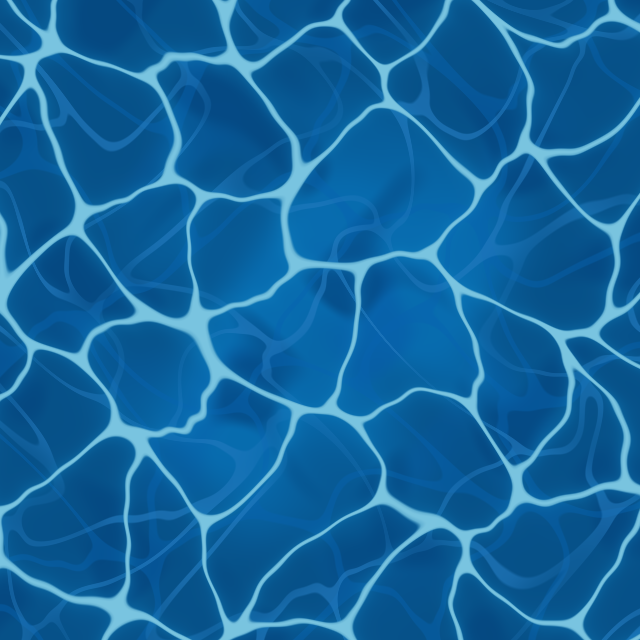
Write a Shadertoy shader that draws this texture.

```glsl
// Sunlit pool water: a bright net of caustic lines over two fainter, curlier nets.
// Each net is a cellular pattern with rounded corners, bent by layered sines;
// the water below is a deep blue with a lit centre and soft dark patches.

#define NET_CELLS 5.4
#define NET_WIDTH 0.022
#define NET_ROUNDING 23.0
#define JITTER 0.9
#define GLOW 0.30
#define WATER vec3(0.025, 0.318, 0.535)
#define DEEP vec3(0.015, 0.270, 0.495)
#define LIT vec3(0.030, 0.440, 0.710)
#define AZURE vec3(0.025, 0.355, 0.655)
#define VEIL vec3(0.140, 0.480, 0.750)
#define LINE vec3(0.490, 0.780, 0.885)

vec2 hash2(vec2 p) {
    vec2 q = vec2(dot(p, vec2(127.1, 311.7)), dot(p, vec2(269.5, 183.3)));
    return fract(sin(q) * 43758.55);
}

vec2 site(vec2 cell) {
    return cell + 0.5 + JITTER * (hash2(cell) - 0.5);
}

// Bends space with two broad waves and a fine ragged one
vec2 bend(vec2 p, float amount) {
    p += amount * sin(2.3 * p.yx + vec2(0.7, 2.9));
    p += 0.5 * amount * sin(4.7 * p.yx + 1.3 * p + vec2(4.1, 1.2));
    return p + 0.010 * sin(19.0 * p.yx + 9.0 * p + vec2(1.0, 3.0));
}

// Distance to the cell borders, blended so that junctions fill in
float netDistance(vec2 p, float rounding) {
    vec2 home = floor(p), nearCell = home, nearSite = p;
    float nearest = 1e5;
    for (int y = -1; y <= 1; y++)
    for (int x = -1; x <= 1; x++) {
        vec2 cell = home + vec2(x, y);
        vec2 s = site(cell);
        float d = dot(s - p, s - p);
        if (d < nearest) { nearest = d; nearCell = cell; nearSite = s; }
    }
    float sum = 0.0;
    for (int y = -2; y <= 2; y++)
    for (int x = -2; x <= 2; x++) {
        if (x == 0 && y == 0) continue;
        vec2 s = site(nearCell + vec2(x, y));
        float d = dot(0.5 * (s + nearSite) - p, normalize(s - nearSite));
        sum += exp(-rounding * d);
    }
    return -log(sum) / rounding;
}

// Smooth blotches between 0 and 1
float blotch(vec2 p) {
    p += 0.6 * sin(1.3 * p.yx + vec2(0.4, 2.2));
    float n = sin(p.x) * sin(p.y) + 0.5 * sin(1.9 * p.x + 1.1 * p.y + 1.0) * sin(1.7 * p.y - 0.8 * p.x);
    return 0.5 + 0.36 * n;
}

float stroke(float d, float width, float soft) {
    return 1.0 - smoothstep(width - soft, width + soft, d);
}

void mainImage(out vec4 fragColor, in vec2 fragCoord) {
    vec2 uv = fragCoord / iResolution.y;
    float pixel = 1.0 / iResolution.y;

    // Water body
    vec2 c = uv - vec2(0.5, 0.5);
    float centre = exp(-7.5 * dot(c, c));
    float light = smoothstep(0.25, 0.8, centre * (0.45 + 0.95 * blotch(uv * 9.0 + 2.0)));
    vec3 color = mix(WATER, LIT, 0.85 * light);
    color = mix(color, AZURE, 0.6 * centre * smoothstep(0.55, 0.85, blotch(uv * 13.0 + 7.0)));
    color = mix(color, DEEP, 0.7 * smoothstep(0.55, 0.82, blotch(uv * 15.0 + 21.0)));

    // Deepest net, barely lighter than the water
    vec2 p = bend(uv * 4.6 + 31.0, 0.24);
    float d = netDistance(p, 20.0);
    color = mix(color, AZURE + vec3(0.0, 0.03, 0.03), 0.45 * stroke(d, 0.024, 4.6 * pixel));

    // Middle net, curly and fading in and out
    p = bend(uv.yx * 4.7 + 57.0, 0.38);
    d = netDistance(p, 25.0);
    float fade = 0.22 + 0.42 * smoothstep(0.2, 0.75, blotch(uv * 11.0 + 40.0));
    color = mix(color, VEIL, fade * stroke(d, 0.025, 4.7 * pixel));

    // Bright net with a soft halo
    p = bend(uv * NET_CELLS + 11.0, 0.16);
    d = netDistance(p, NET_ROUNDING);
    float width = NET_WIDTH * (0.65 + 0.7 * blotch(p * 2.1));
    float halo = exp(-18.0 * max(d - width, 0.0));
    color = mix(color, vec3(0.06, 0.52, 0.77), GLOW * halo);
    float core = smoothstep(width + 0.008, 0.0, d);
    vec3 lineColor = mix(vec3(0.33, 0.65, 0.80), LINE, core);
    color = mix(color, lineColor, 0.97 * stroke(d, width, NET_CELLS * pixel));

    fragColor = vec4(color, 1.0);
}
```
